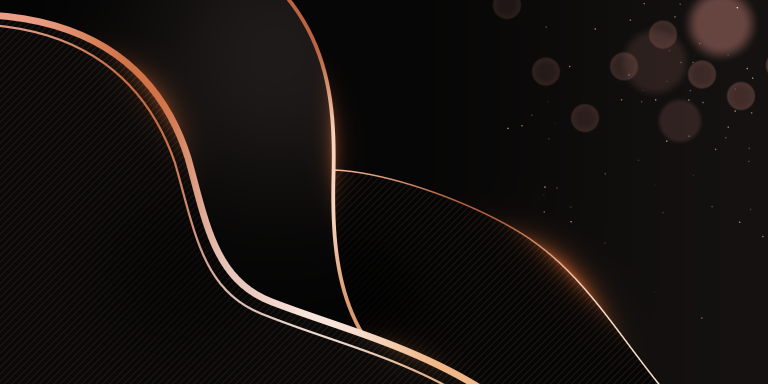
Give the GLSL for this background, as a Shadertoy shader.

```glsl
// Dark layered waves with rose gold rims, fine diagonal stripes, soft discs and dust.

float hash(vec2 p) {
    return fract(sin(dot(p, vec2(127.1, 311.7))) * 43758.5453);
}

// Keeps the nearest signed distance to a cubic curve: positive on its lower left side.
void addCurve(inout float best, vec2 p, vec2 a, vec2 b, vec2 c, vec2 d) {
    vec2 from = a;
    for (int i = 1; i <= 20; i++) {
        float t = float(i) / 20.0, s = 1.0 - t;
        vec2 to = s*s*s*a + 3.0*s*s*t*b + 3.0*s*t*t*c + t*t*t*d;
        vec2 edge = to - from, q = p - from;
        float dist = length(q - edge * clamp(dot(q, edge) / dot(edge, edge), 0.0, 1.0));
        float side = edge.x * q.y - edge.y * q.x;
        if (dist < abs(best)) best = side < 0.0 ? -dist : dist;
        from = to;
    }
}

float cover(float d, float pixel) {
    return clamp(d / pixel + 0.5, 0.0, 1.0);
}

// Glow that hugs a rim and fades with distance from its centre.
float rimGlow(float d, vec2 offset, float width, float reach) {
    return exp(-abs(d) / width - dot(offset, offset) / (reach * reach));
}

float softDisc(vec2 p, vec2 centre, float radius, float blur) {
    return 1.0 - smoothstep(radius - blur, radius + blur, length(p - centre));
}

vec3 stripes(vec2 p, vec3 base, vec3 line, float pixel) {
    float d = abs(fract((p.x + p.y) / 7.0) - 0.5) * 4.95;
    return mix(base, line, cover(0.6 - d, max(pixel, 1.0)));
}

void mainImage(out vec4 fragColor, in vec2 fragCoord) {
    // Canvas units: 384 per height, measured down from the top edge
    float pixel = 384.0 / iResolution.y;
    vec2 p = vec2(fragCoord.x, iResolution.y - fragCoord.y) * pixel;

    // Rim curves
    float broad = 1e4, thin = 1e4, upright = 1e4, hill = 1e4;
    addCurve(broad, p, vec2(-10, 15), vec2(110, 22), vec2(165, 85), vec2(188, 158));
    addCurve(broad, p, vec2(188, 158), vec2(206, 222), vec2(214, 280), vec2(272, 302));
    addCurve(broad, p, vec2(272, 302), vec2(340, 328), vec2(410, 345), vec2(480, 388));
    addCurve(thin, p, vec2(-10, 25), vec2(95, 33), vec2(150, 90), vec2(175, 163));
    addCurve(thin, p, vec2(175, 163), vec2(195, 232), vec2(202, 290), vec2(262, 314));
    addCurve(thin, p, vec2(262, 314), vec2(330, 341), vec2(385, 353), vec2(450, 388));
    addCurve(upright, p, vec2(286, -4), vec2(330, 50), vec2(335, 110), vec2(333.5, 175));
    addCurve(upright, p, vec2(333.5, 175), vec2(332, 235), vec2(336, 290), vec2(363, 335));
    addCurve(hill, p, vec2(334, 170), vec2(390, 172), vec2(480, 205), vec2(530, 239));
    addCurve(hill, p, vec2(530, 239), vec2(585, 277), vec2(615, 330), vec2(662, 388));

    // Backdrop
    vec3 rose = vec3(0.60, 0.39, 0.36);
    vec3 col = mix(vec3(0.025, 0.023, 0.022), vec3(0.078, 0.068, 0.064),
                   smoothstep(380.0, 760.0, p.x));

    // Large blurred discs, then a swinging chain of small ones
    col = mix(col, rose, 0.62 * softDisc(p, vec2(721, 24), 31.0, 9.0));
    col = mix(col, rose, 0.20 * softDisc(p, vec2(655, 62), 31.0, 6.0));
    col = mix(col, rose, 0.22 * softDisc(p, vec2(680, 121), 21.0, 3.0));
    for (int i = 0; i < 8; i++) {
        float n = float(i);
        vec2 centre = vec2(507.0 + 39.0 * n, 70.0 - 65.0 * cos(1.6 * n) * exp(-0.15 * n));
        float rim = smoothstep(6.0, 14.0, length(p - centre));
        col = mix(col, rose, (0.15 + 0.03 * n + 0.07 * rim) * softDisc(p, centre, 14.0, 1.2));
    }

    // Dust, denser toward the upper right
    vec2 cell = floor(p / 12.0);
    vec2 speck = (cell + 0.2 + 0.6 * vec2(hash(cell + 3.1), hash(cell + 8.7))) * 12.0;
    float density = 0.22 * smoothstep(400.0, 740.0, p.x) * smoothstep(340.0, 120.0, p.y);
    float dust = step(hash(cell), density) * cover(0.75 - length(p - speck), pixel);
    col += vec3(0.62, 0.52, 0.48) * dust * hash(cell + 5.3);

    // Striped hill
    vec3 hillFill = stripes(p, vec3(0.025, 0.022, 0.02), vec3(0.105, 0.085, 0.07), pixel);
    hillFill *= mix(0.35, 1.0, smoothstep(20.0, 140.0, length(p - vec2(345, 310))));
    col = mix(col, hillFill, cover(hill, pixel));
    float hillGlow = rimGlow(hill, p - vec2(575, 266), 9.0, 60.0);
    col += vec3(0.55, 0.25, 0.10) * hillGlow * (hill < 0.0 ? 1.0 : 0.7);
    vec3 hillRim = mix(vec3(0.92, 0.66, 0.52), vec3(0.72, 0.38, 0.24), smoothstep(350.0, 470.0, p.x));
    hillRim = mix(hillRim, vec3(0.98, 0.88, 0.80), smoothstep(490.0, 610.0, p.x));
    col = mix(col, hillRim, cover(0.75 - abs(hill), pixel));

    // Smooth middle panel
    vec2 sheen = (p - vec2(275, 55)) / vec2(140, 150);
    vec3 panel = mix(vec3(0.012), vec3(0.118, 0.103, 0.098), exp(-dot(sheen, sheen)));
    col = mix(col, panel, cover(upright, pixel));
    col += vec3(0.36, 0.17, 0.09) * rimGlow(upright, p - vec2(334, 145), 7.0, 52.0);
    vec3 uprightRim = mix(vec3(0.74, 0.39, 0.25), vec3(0.98, 0.83, 0.73), smoothstep(40.0, 145.0, p.y));
    uprightRim = mix(uprightRim, vec3(0.85, 0.60, 0.43), smoothstep(200.0, 320.0, p.y));
    col = mix(col, uprightRim, cover(1.9 - abs(upright), pixel));

    // Striped front panel
    vec3 front = stripes(p, vec3(0.04, 0.035, 0.032), vec3(0.115, 0.095, 0.082), pixel);
    front *= mix(0.6, 1.0, smoothstep(0.0, 160.0, length(p - vec2(180, 270))));
    col = mix(col, front, cover(broad, pixel));
    col += vec3(0.34, 0.16, 0.07) * rimGlow(broad, p - vec2(160, 98), 11.0, 58.0);
    col += vec3(0.16, 0.09, 0.04) * rimGlow(broad, p - vec2(405, 355), 9.0, 45.0);

    // Double metal rim
    vec3 metal = mix(vec3(0.92, 0.62, 0.52), vec3(0.82, 0.45, 0.28), smoothstep(20.0, 140.0, p.x));
    metal = mix(metal, vec3(0.91, 0.78, 0.74), smoothstep(155.0, 235.0, p.x));
    metal = mix(metal, vec3(0.97, 0.89, 0.85), smoothstep(235.0, 310.0, p.x));
    metal = mix(metal, vec3(0.94, 0.72, 0.53), smoothstep(330.0, 450.0, p.x));
    col = mix(col, metal, cover(3.4 - abs(broad), pixel));
    col = mix(col, metal * 0.95, cover(1.1 - abs(thin), pixel));

    fragColor = vec4(col, 1.0);
}
```
